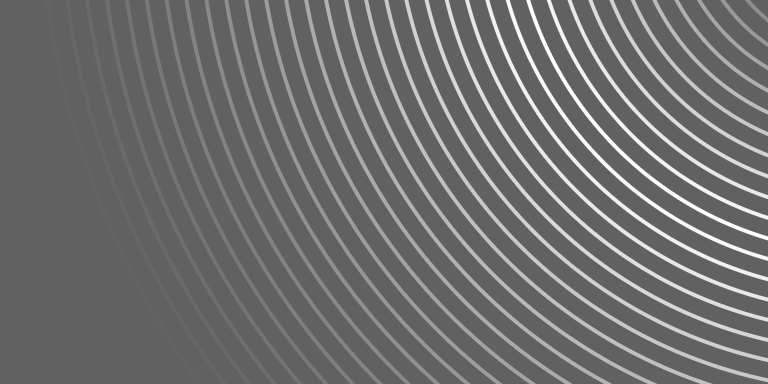
Give the GLSL for this background, as a WebGL 1 fragment shader.

```glsl
precision highp float;
// Concentric pale rings around an off-canvas centre, fading inward and outward on grey.
uniform vec2 u_resolution;

// Ring opacity by index: peaks at ring 18, fades out before rings 4 and 43.
float ringOpacity(float index) {
  float outer = pow(clamp((43.0 - index) / 24.7, 0.0, 1.0), 1.35);
  float inner = clamp((index - 4.0) / 14.0, 0.0, 1.0);
  return min(outer, inner);
}

void main() {
  // Canvas heights as units
  vec2 p = gl_FragCoord.xy / u_resolution.y;
  float pixel = 1.0 / u_resolution.y;

  // Nearest ring and distance to its centre line
  float spacing = 0.05117;
  float turns = distance(p, vec2(2.266, 1.271)) / spacing - 0.19;
  float index = floor(turns + 0.5);
  float offset = abs(turns - index) * spacing;

  // Smooth-edged stroke
  float stroke = clamp((0.005 - offset) / pixel + 0.5, 0.0, 1.0);

  vec3 background = vec3(0.38);
  vec3 ringColor = vec3(1.0);
  gl_FragColor = vec4(mix(background, ringColor, stroke * ringOpacity(index)), 1.0);
}
```
